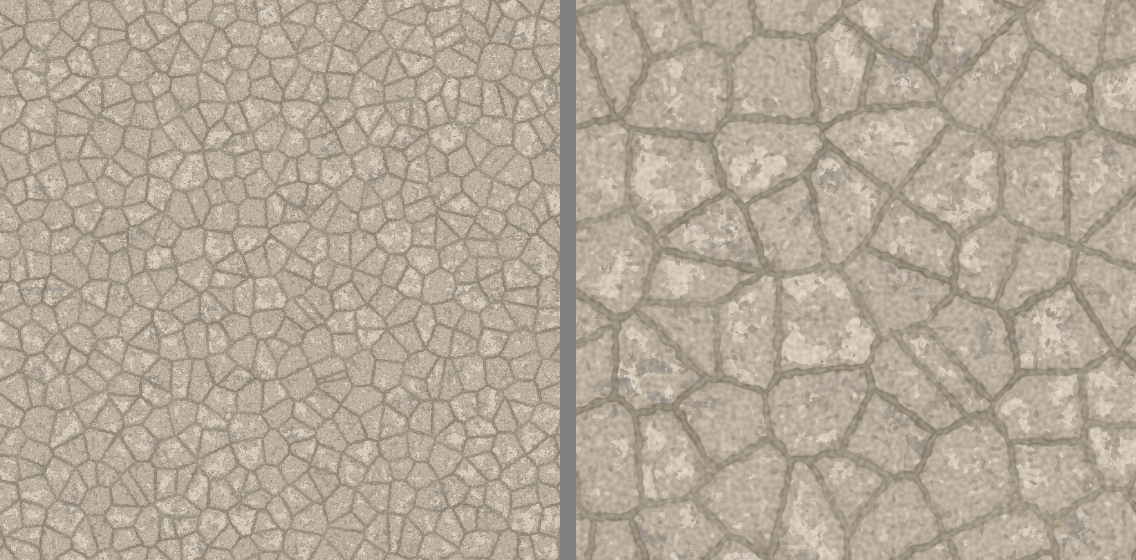
Left: the whole. Right: its middle third, enlarged.
A WebGL 2 fragment shader for this texture:

```glsl
#version 300 es
precision highp float;
// Irregular pale stone paving: jittered Voronoi cells with rough mortar joints.
// Each stone gets its own crisp flakes, stains and flecks from thresholded
// fractal gradient noise, and a fine grain covers everything.

uniform vec2 u_resolution;
out vec4 fragColor;

vec2 hash2(vec2 p) {
    vec3 q = fract(p.xyx * vec3(0.1031, 0.1030, 0.0973));
    q += dot(q, q.yzx + 33.33);
    return fract((q.xx + q.yz) * q.zy);
}

float cornerSlope(vec2 corner, vec2 offset) {
    float angle = 6.2832 * hash2(corner).x;
    return dot(vec2(cos(angle), sin(angle)), offset);
}

float gradientNoise(vec2 p) {
    vec2 i = floor(p), f = fract(p);
    vec2 u = f * f * f * (f * (f * 6.0 - 15.0) + 10.0);
    vec2 e = vec2(1.0, 0.0);
    float low = mix(cornerSlope(i, f), cornerSlope(i + e, f - e), u.x);
    float high = mix(cornerSlope(i + e.yx, f - e.yx), cornerSlope(i + 1.0, f - 1.0), u.x);
    return mix(low, high, u.y);
}

float fractalNoise(vec2 p) {
    float sum = 0.0, amplitude = 1.0;
    for (int octave = 0; octave < 5; octave++) {
        sum += amplitude * gradientNoise(p);
        p = mat2(1.6, 1.2, -1.2, 1.6) * p + 7.3;
        amplitude *= 0.6;
    }
    return sum;
}

// Returns the distance to the nearest joint (x) and the stone's cell (yz).
vec3 stoneCells(vec2 p) {
    vec2 base = floor(p), nearest = vec2(0.0), stone = base;
    float best = 1e3;
    for (int y = -2; y <= 2; y++)
    for (int x = -2; x <= 2; x++) {
        vec2 cell = base + vec2(x, y);
        vec2 toSeed = cell + hash2(cell) - p;
        float d = dot(toSeed, toSeed);
        if (d < best) { best = d; nearest = toSeed; stone = cell; }
    }
    float edge = 1e3;
    for (int y = -2; y <= 2; y++)
    for (int x = -2; x <= 2; x++) {
        vec2 cell = stone + vec2(x, y);
        vec2 toSeed = cell + hash2(cell) - p;
        vec2 gap = toSeed - nearest;
        if (dot(gap, gap) > 1e-5)
            edge = min(edge, dot(0.5 * (nearest + toSeed), normalize(gap)));
    }
    return vec3(edge, stone);
}

void main() {
    vec2 uv = gl_FragCoord.xy / u_resolution.y;
    vec2 p = uv * 22.0 + 40.0;
    float pixel = 22.0 / u_resolution.y;

    // Stones with slightly wobbling outlines
    vec2 wobble = vec2(gradientNoise(p * 5.0), gradientNoise(p * 5.0 + 51.7));
    vec3 cells = stoneCells(p + 0.05 * wobble);
    vec2 tone = hash2(cells.yz + 91.0);
    vec2 local = p + 40.0 * hash2(cells.yz + 23.0);
    float inside = cells.x - 0.042 - 0.03 * gradientNoise(p * 9.0);
    float rim = 1.0 - smoothstep(0.0, 0.16, inside);

    // Stone face: base tint, crisp pale flakes, brown stains
    vec3 face = vec3(0.738, 0.688, 0.622) + 0.015 * (tone.y - 0.5);
    float flake = fractalNoise(local * 2.0) - mix(0.0, 0.5, tone.x) - 0.35 * rim;
    face = mix(face, vec3(0.83, 0.785, 0.725), smoothstep(-0.02, 0.03, flake));
    float stain = fractalNoise(local * 2.6 + 13.0);
    face = mix(face, vec3(0.665, 0.605, 0.53), 0.8 * smoothstep(0.36, 0.42, stain));

    // Small pale flecks, dark pits and scattered clusters of grey pitting
    float fleck = gradientNoise(p * 7.0 + 5.0);
    face = mix(face, vec3(0.83, 0.79, 0.735), 0.75 * smoothstep(0.35, 0.4, fleck));
    face = mix(face, vec3(0.63, 0.575, 0.505), 0.7 * smoothstep(0.35, 0.42, -fleck));
    float cluster = smoothstep(0.15, 0.4, gradientNoise(p * 0.9 + 3.0));
    float pitting = smoothstep(0.08, 0.16, fractalNoise(p * 4.0 + 29.0));
    face = mix(face, vec3(0.6, 0.57, 0.54), 0.75 * cluster * pitting);
    face *= 1.0 - 0.03 * rim;

    // Mortar, with a dark crease of uneven strength along the stones
    float wear = smoothstep(-0.4, 0.4, gradientNoise(p * 0.8 + 8.0));
    vec3 mortar = mix(vec3(0.635, 0.6, 0.53), vec3(0.595, 0.555, 0.485), wear);
    float cover = smoothstep(-0.5, 0.5, inside / max(pixel, 0.02));
    vec3 color = mix(mortar, face, cover);
    float crease = 1.0 - smoothstep(0.0, max(pixel, 0.03), abs(inside));
    color *= 1.0 - crease * mix(0.06, 0.12, wear);

    // Fine grain
    float grain = 0.11 * gradientNoise(uv * 310.0) + 0.04 * gradientNoise(uv * 170.0 + 17.0);
    color += grain * vec3(1.0, 0.98, 0.95);
    fragColor = vec4(clamp(color, 0.0, 1.0), 1.0);
}
```
